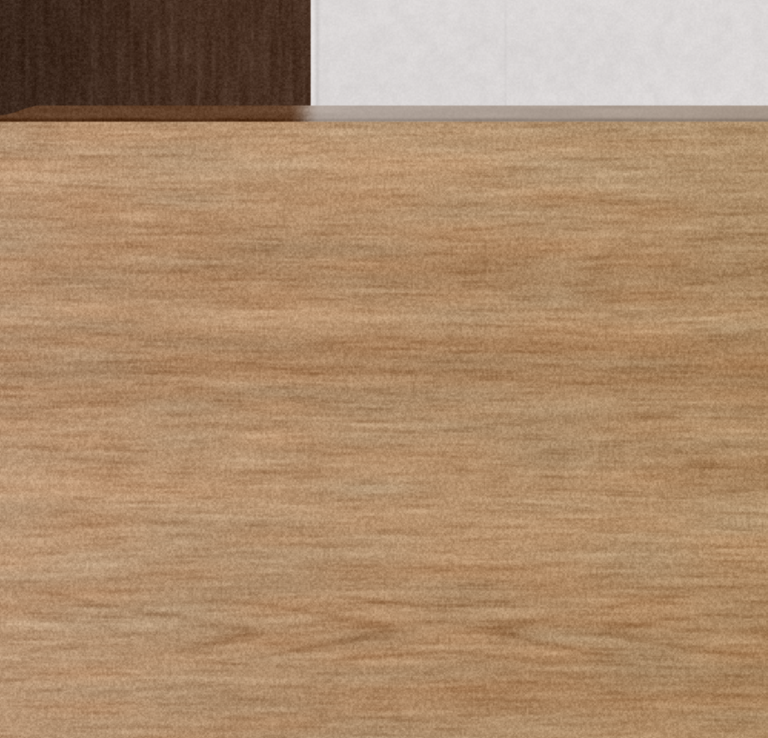
This texture is drawn by a Shadertoy shader. Its source:

```glsl
float hash(vec2 p) {
    vec3 q = fract(vec3(p.xyx) * 0.1031);
    q += dot(q, q.yzx + 33.33);
    return fract((q.x + q.y) * q.z);
}

// Smooth value noise in -1..1
float noise(vec2 p) {
    vec2 i = floor(p), f = fract(p);
    f = f * f * (3.0 - 2.0 * f);
    float low = mix(hash(i), hash(i + vec2(1, 0)), f.x);
    float high = mix(hash(i + vec2(0, 1)), hash(i + vec2(1, 1)), f.x);
    return 2.0 * mix(low, high, f.y) - 1.0;
}

// Cellular noise: distance to the nearest scattered point
float cells(vec2 p) {
    vec2 i = floor(p);
    float nearest = 2.0;
    for (int y = -1; y <= 1; y++)
        for (int x = -1; x <= 1; x++) {
            vec2 c = i + vec2(x, y);
            vec2 point = c + vec2(hash(c), hash(c + 71.7));
            nearest = min(nearest, length(p - point));
        }
    return nearest;
}

float band(float y, float centre, float width) {
    float d = (y - centre) / width;
    return exp(-d * d);
}

// Nested pointed rings opening left and right of a saddle
float cathedral(vec2 p) {
    vec2 d = p - vec2(0.595, 0.146);
    d.y += 0.003 * sin(p.x * 9.0) + 0.002 * noise(p * vec2(14, 50));
    float level = length(vec2(d.y, 0.006)) / 0.03 - length(vec2(d.x, 0.03)) / 0.18;
    level += 0.13 * noise(p * vec2(7, 40));
    float ring = pow(0.5 + 0.5 * cos(6.2832 * (level + 0.19)), 5.0);
    float strength = 0.65 + 0.45 * noise(p * vec2(6, 30) + 8.0);
    return ring * strength * (1.0 - smoothstep(0.03, 0.065, abs(d.y)));
}

vec3 wood(vec2 p) {
    vec2 g = p;
    g.y += 0.004 * sin(p.x * 4.0 + p.y * 9.0) + 0.002 * sin(p.x * 11.0 + p.y * 31.0);

    // Broad light and dark boards of grain
    float tone = 0.3 * band(g.y, 0.763, 0.05) - 0.25 * band(g.y, 0.637, 0.04)
               + 0.4 * band(g.y, 0.57, 0.02) - 0.55 * band(g.y, 0.505, 0.035)
               - 0.15 * band(g.y, 0.37, 0.025) + 0.25 * band(g.y, 0.29, 0.05)
               - 0.4 * p.x * band(g.y, 0.065, 0.04);
    tone += 0.18 * noise(g * vec2(1.5, 18));

    // Long streaks, fine fibres and short pores
    tone += 0.26 * noise(g * vec2(2.5, 62) + 5.0);
    tone += 0.27 * noise(g * vec2(6, 135) + 17.0);
    tone += 0.22 * noise(g * vec2(16, 230) + 31.0);
    tone -= 0.5 * (1.0 - smoothstep(0.08, 0.4, cells(g * vec2(9, 105))));
    tone += 0.35 * (1.0 - smoothstep(0.05, 0.35, cells(g * vec2(5, 75) + 40.0)));

    // Slanted mottling across two bands
    float mottled = band(p.y, 0.645, 0.06) + band(p.y, 0.37, 0.03);
    tone += 0.28 * mottled * noise(vec2((p.x - 0.6 * p.y) * 30.0, p.y * 17.0));
    tone -= 0.95 * cathedral(p);

    vec3 color = vec3(0.694, 0.558, 0.418) + tone * vec3(0.078, 0.09, 0.092);
    color += vec3(0.014, -0.004, -0.012) * noise(g * vec2(8, 45) + 60.0);
    return color + mix(vec3(0.016, 0.014, 0.026), vec3(-0.012, -0.016, -0.024), p.x);
}

vec3 darkPanel(vec2 p) {
    float ribs = pow(0.5 + 0.5 * cos(p.x * 350.0 + noise(p * vec2(30, 3))), 6.0);
    float fibre = noise(p * vec2(190, 14));
    vec3 color = vec3(0.255, 0.17, 0.122) + 0.025 * fibre + 0.035 * ribs * (0.5 + 0.5 * noise(p * vec2(40, 60)));
    return color * mix(0.88, 1.08, smoothstep(0.0, 0.3, p.x));
}

vec3 paleWall(vec2 p) {
    vec3 color = vec3(0.855, 0.84, 0.838) + 0.012 * noise(p * vec2(4, 14)) + 0.012 * noise(p * 75.0);
    color -= 0.02 * band(p.x, 0.685, 0.002);
    return color + 0.05 * band(p.x, 0.422, 0.004) - 0.05 * band(p.x, 0.43, 0.003);
}

void mainImage(out vec4 fragColor, in vec2 fragCoord) {
    vec2 p = fragCoord / iResolution.y;
    float soft = 1.2 / iResolution.y;
    float wallSide = smoothstep(-soft, soft, p.x - 0.421);

    // Dark panel beside the pale wall
    vec3 color = mix(darkPanel(p), paleWall(p), wallSide);

    // Reflective far edge of the board
    float glow = smoothstep(0.39, 0.435, p.x);
    vec3 rim = mix(vec3(0.39, 0.26, 0.17), mix(vec3(0.72, 0.68, 0.66), vec3(0.66, 0.6, 0.55), p.x), glow);
    rim += 0.025 * noise(p * vec2(12, 160));
    rim -= 0.1 * band(p.y, 0.837, 0.003);
    float rimTop = 0.857 - 0.013 * (1.0 - smoothstep(0.0, 0.055, p.x));
    color = mix(color, rim, 1.0 - smoothstep(-soft, soft, p.y - rimTop));

    // Board face
    float face = 1.0 - smoothstep(-soft, soft, p.y - 0.835);
    color = mix(color, wood(p), face);

    // Fine speckle, strongest on the board
    float speckle = 0.6 * noise(p * 330.0) + 0.5 * noise(p * 480.0 + 90.0);
    color += speckle * mix(mix(0.045, 0.018, wallSide), 0.065, face);
    fragColor = vec4(clamp(color, 0.0, 1.0), 1.0);
}
```
